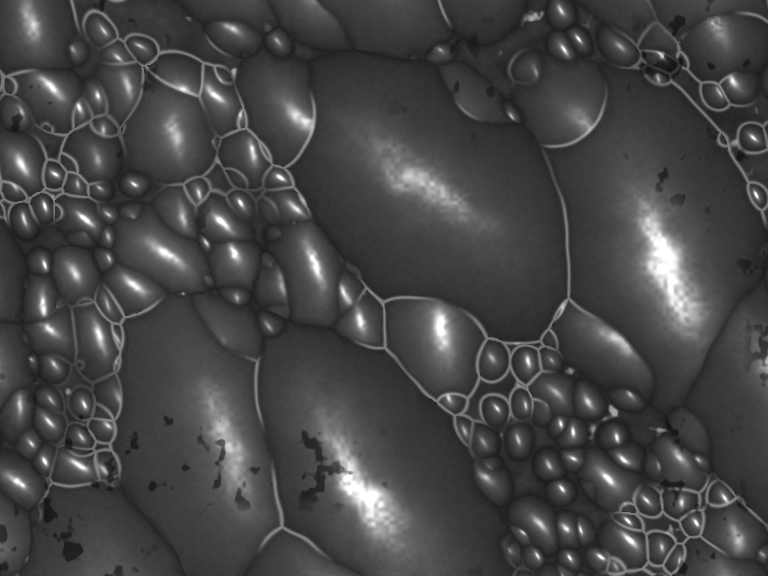
A Shadertoy shader for this texture:

```glsl
// Wet grey blisters of many sizes, crowded together and stretched along a diagonal.
// Four jittered grids of elliptical domes compete by height; the winner is shaded
// with a grainy highlight, and the seam to the runner-up gets a crease and a rim.

const int LEVELS = 4;
const float COARSEST_CELL = 0.47;   // grid size of the largest blisters
const float LEVEL_RATIO = 0.49;     // size step from one level to the next
const float LEAN = -0.98;           // direction of the long axes, radians
const float LEAN_SPREAD = 0.75;
const float GROUND = -0.010;        // height of the floor between blisters
const float WARP = 0.045;
const float SEAM_SOFT = 0.0035;
const float CREASE_WIDTH = 0.008;
const float RIM_WIDTH = 0.0032;
const float BODY = 0.265;
const float FALLOFF = 0.075;
const float GLOW = 0.20;
const float GLINT = 0.62;
const float FLOOR_SHADE = 0.15;

struct Blister {
    float height;
    vec2 slope;
    vec2 local;     // position inside the ellipse, length 1 at its edge
    float seed;     // negative for the floor
};

float hash(vec2 p) {
    return fract(sin(dot(p, vec2(127.1, 311.7))) * 43758.545);
}

float noise(vec2 p) {
    vec2 i = floor(p), f = fract(p);
    f = f * f * (3.0 - 2.0 * f);
    return mix(mix(hash(i), hash(i + vec2(1, 0)), f.x),
               mix(hash(i + vec2(0, 1)), hash(i + vec2(1, 1)), f.x), f.y);
}

float fbm(vec2 p) {
    return 0.55 * noise(p) + 0.3 * noise(p * 2.1 + 7.3) + 0.15 * noise(p * 4.3 + 3.1);
}

// Chance that a blister of this level grows here: large ones keep off the diagonal band.
float chance(vec2 c, int level) {
    float side = dot(c - vec2(0.70, 0.38), vec2(0.6, 0.8));
    float open = smoothstep(0.08, 0.20, side);
    if (level == 0) return max(open, 0.6 * smoothstep(0.18, 0.30, -side));
    if (level == 1) return mix(0.62, 0.75, open);
    return mix(0.85, 0.30, open);
}

Blister makeBlister(vec2 p, vec2 id, float cell, int level) {
    vec2 key = id + 37.0 * float(level) + 11.0;
    vec2 centre = (id + 0.16 + 0.68 * vec2(hash(key), hash(key + 51.3))) * cell;
    float seed = hash(key + 17.7);
    float angle = LEAN + LEAN_SPREAD * (hash(key + 83.1) - 0.5);
    float size = cell * mix(0.36, 0.56, hash(key + 29.9));
    float stretch = mix(1.30, 1.08, float(level) / 3.0);
    vec2 radii = size * vec2(stretch, 1.0 / stretch);
    vec2 axis = vec2(cos(angle), sin(angle)), across = vec2(-axis.y, axis.x);
    vec2 d = p - centre;
    vec2 local = vec2(dot(d, axis), dot(d, across)) / radii;
    vec2 slope = -2.0 * size * (axis * local.x / radii.x + across * local.y / radii.y);
    float height = size * (1.0 - dot(local, local));
    if (hash(key + 5.9) > chance(centre, level)) height = -9.0;
    return Blister(height, slope, local, seed);
}

float shade(Blister b, vec2 p) {
    float sparkle = noise(p * 120.0);
    if (b.seed < 0.0)
        return FLOOR_SHADE + 0.12 * fbm(p * 25.0) + 0.5 * smoothstep(0.70, 0.88, fbm(p * 32.0));
    float tone = BODY + 0.04 * (b.seed - 0.5) - FALLOFF * min(dot(b.local, b.local), 1.3);
    // Highlight, elongated along the blister and broken up by surface grain
    vec2 wander = vec2(fract(b.seed * 71.0), fract(b.seed * 173.0)) - 0.5;
    vec2 o = b.local - vec2(0.0, 0.12) - 0.35 * wander;
    o += 0.10 * (vec2(noise(p * 28.0), noise(p * 28.0 + 9.0)) - 0.5);
    float strength = mix(0.45, 1.15, fract(b.seed * 37.0));
    vec2 wide = o * vec2(1.7, 3.0), tight = o * vec2(3.6, 8.0);
    tone += strength * GLOW * exp(-dot(wide, wide)) * (0.85 + 0.3 * sparkle);
    tone += strength * GLINT * exp(-dot(tight, tight)) * (0.65 + 0.7 * sparkle);
    return tone;
}

void mainImage(out vec4 fragColor, in vec2 fragCoord) {
    vec2 uv = fragCoord / iResolution.y;
    vec2 p = uv + WARP * (vec2(fbm(uv * 6.0), fbm(uv * 6.0 + 40.0)) - 0.5);

    // Find the two highest surfaces
    Blister top = Blister(GROUND, vec2(0.0), vec2(1.0), -1.0);
    Blister next = Blister(-8.0, vec2(0.0), vec2(1.0), -1.0);
    float cell = COARSEST_CELL;
    for (int level = 0; level < LEVELS; level++) {
        vec2 home = floor(p / cell);
        for (int k = 0; k < 9; k++) {
            vec2 id = home + vec2(k % 3 - 1, k / 3 - 1);
            Blister b = makeBlister(p, id, cell, level);
            if (b.height > top.height) { next = top; top = b; }
            else if (b.height > next.height) next = b;
        }
        cell *= LEVEL_RATIO;
    }
    float seam = (top.height - next.height) / (length(top.slope - next.slope) + 0.001);

    // Blend across the seam, darken the crease and light parts of its rim
    float tone = mix(shade(next, p), shade(top, p), 0.5 + 0.5 * smoothstep(0.0, SEAM_SOFT, seam));
    tone *= 1.0 - 0.30 * exp(-seam / CREASE_WIDTH);
    float rim = seam / RIM_WIDTH;
    tone += 0.36 * smoothstep(0.48, 0.78, noise(uv * 9.0 + 4.0)) * exp(-rim * rim);

    // Dark flecks in patches, broad mottling and fine grain
    float flecks = smoothstep(0.66, 0.76, fbm(uv * vec2(34.0, 26.0) + 60.0));
    tone *= 1.0 - 0.5 * flecks * smoothstep(0.50, 0.70, noise(uv * 5.0 + 20.0));
    tone *= 0.90 + 0.2 * fbm(uv * 4.0 + 90.0);
    tone += 0.018 * (noise(uv * 170.0) - 0.5);
    fragColor = vec4(vec3(clamp(tone, 0.0, 1.0)), 1.0);
}
```
